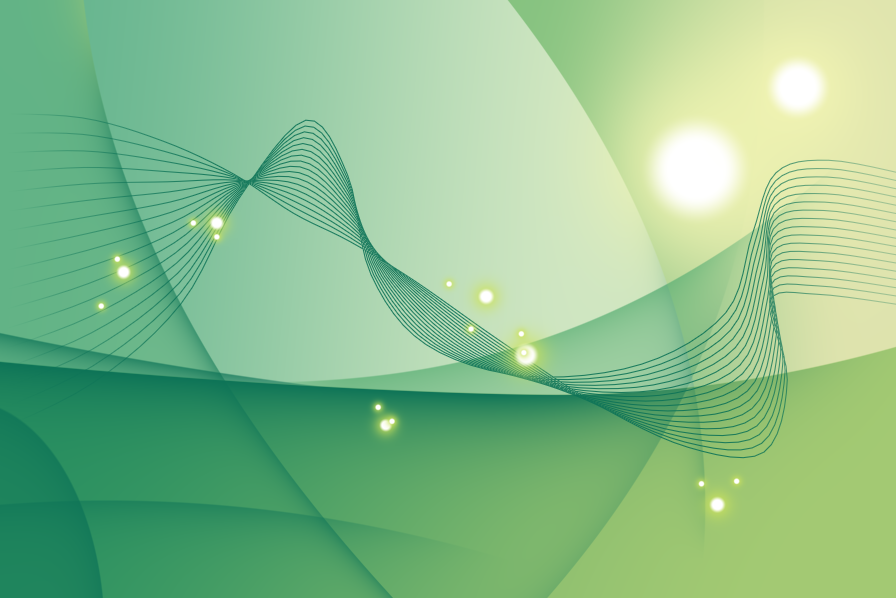
Reproduce this background procedurally as a Shadertoy shader.

```glsl
// Green abstract backdrop: overlapping curved panes, a woven line wave, two suns and sparks.

const float ASPECT = 1.5;
const float LINES = 16.0; // gaps between strands
const float HALF_STROKE = 0.0009;
const int KNOTS = 15;
const int SUBSTEPS = 6;
const int SPARKS = 6;

const vec3 TEAL = vec3(0.40, 0.71, 0.56);
const vec3 PALE = vec3(0.81, 0.90, 0.76);
const vec3 LEAF = vec3(0.52, 0.76, 0.50);
const vec3 CREAM = vec3(0.87, 0.89, 0.68);
const vec3 DEEP = vec3(0.05, 0.45, 0.34);
const vec3 FERN = vec3(0.36, 0.69, 0.46);
const vec3 MEADOW = vec3(0.17, 0.57, 0.38);
const vec3 LIME = vec3(0.64, 0.79, 0.45);
const vec3 SUN_HALO = vec3(0.95, 0.96, 0.70);
const vec3 SPARK_HALO = vec3(0.80, 0.89, 0.36);

// Guide curves of the wave: every strand blends these two
const vec2 CREST[KNOTS] = vec2[](
  vec2(-.02, .273), vec2(.156, .36), vec2(.303, .492), vec2(.4, .668), vec2(.512, .799),
  vec2(.582, .707), vec2(.621, .541), vec2(.713, .424), vec2(.879, .371), vec2(1.074, .391),
  vec2(1.215, .477), vec2(1.26, .61), vec2(1.299, .711), vec2(1.387, .732), vec2(1.523, .707));
const vec2 SLOPE[KNOTS] = vec2[](
  vec2(-.02, .81), vec2(.137, .803), vec2(.273, .764), vec2(.391, .709), vec2(.492, .643),
  vec2(.586, .596), vec2(.693, .531), vec2(.84, .428), vec2(.996, .326), vec2(1.152, .252),
  vec2(1.279, .244), vec2(1.318, .365), vec2(1.289, .496), vec2(1.367, .508), vec2(1.523, .488));

// Main sparks: centre and core radius
const vec3 SPARK[SPARKS] = vec3[](
  vec3(.207, .545, .009), vec3(.363, .627, .009), vec3(.646, .289, .008),
  vec3(.814, .504, .01), vec3(.881, .406, .015), vec3(1.201, .156, .01));

float hash(float n) { return fract(sin(n * 127.1) * 43758.5453); }

float segmentDistance(vec2 p, vec2 a, vec2 b) {
  vec2 ab = b - a;
  return length(p - a - ab * clamp(dot(p - a, ab) / max(dot(ab, ab), 1e-8), 0.0, 1.0));
}

vec2 spline(vec2 a, vec2 b, vec2 c, vec2 d, float t) {
  return b + 0.5 * t * (c - a + t * (2.0 * a - 5.0 * b + 4.0 * c - d + t * (3.0 * (b - c) + d - a)));
}

// Nearest strand; slices whose box misses the point are skipped
float waveDistance(vec2 p) {
  float nearest = 1.0;
  vec2 a0 = CREST[0], b0 = SLOPE[0];
  for (int i = 0; i < KNOTS - 1; i++) {
    int h = max(i - 1, 0), n = min(i + 2, KNOTS - 1);
    for (int j = 1; j <= SUBSTEPS; j++) {
      float t = float(j) / float(SUBSTEPS);
      vec2 a1 = spline(CREST[h], CREST[i], CREST[i + 1], CREST[n], t);
      vec2 b1 = spline(SLOPE[h], SLOPE[i], SLOPE[i + 1], SLOPE[n], t);
      vec2 low = min(min(a0, a1), min(b0, b1)) - 0.006;
      vec2 high = max(max(a0, a1), max(b0, b1)) + 0.006;
      if (all(greaterThan(p, low)) && all(lessThan(p, high))) {
        for (float k = 0.0; k <= LINES; k++) {
          float f = k / LINES;
          nearest = min(nearest, segmentDistance(p, mix(a0, b0, f), mix(a1, b1, f)));
        }
      }
      a0 = a1;
      b0 = b1;
    }
  }
  return nearest;
}

// Smooth fill and soft shade on the positive side of an edge
float fill(float d) { return smoothstep(-1.0, 1.0, d * iResolution.y); }
float shade(float d, float reach) { return fill(d) * exp(-max(d, 0.0) / reach); }

vec3 addGlow(vec3 col, vec2 p, vec2 centre, float radius, vec3 halo) {
  float d = length(p - centre) / radius;
  col = mix(col, halo, 0.85 * exp(-d * d / 5.0));
  return mix(col, vec3(1), 1.0 - smoothstep(0.7, 1.5, d));
}

void mainImage(out vec4 fragColor, in vec2 fragCoord) {
  vec2 p = fragCoord / iResolution.xy * vec2(ASPECT, 1.0);
  float x = p.x, y = p.y, drop = 1.0 - y;

  // Signed distances to the panes and ribbons
  float leftPane = 0.14 + 0.115 * drop + 0.403 * drop * drop - x;
  float rightPane = x - 0.85 - 0.78 * drop + 0.46 * drop * drop;
  float farPane = x - 1.279 + 0.363 * pow(drop, 2.4);
  float bend = x - 0.93;
  float below = 0.34 + (bend < 0.0 ? 0.062 * pow(-bend, 1.6) : 0.246 * bend * bend) - y;
  float swoosh = 0.36 + 0.355 * pow(max(x - 0.39, 0.0), 2.4) - y;
  float ribbon = 0.443 - 0.21 * x + 0.08 * x * x - y;

  // Upper panes
  vec3 col = mix(TEAL, PALE, smoothstep(0.0, 1.0, x + 0.1 * (0.5 - y)));
  col = mix(col, mix(LEAF, CREAM, smoothstep(0.88, 1.45, x)), fill(rightPane));
  col = mix(col, CREAM, 0.25 * fill(farPane));
  col = mix(col, FERN, 0.35 * fill(leftPane));
  col = mix(col, LIME, 0.4 * shade(leftPane, 0.03) * smoothstep(0.7, 1.0, y));

  // Suns
  float haze = length(p - vec2(1.25, 0.8));
  col = mix(col, SUN_HALO, 0.65 * exp(-haze * haze / 0.05));
  col = addGlow(col, p, vec2(1.166, 0.717), 0.064, SUN_HALO);
  col = addGlow(col, p, vec2(1.336, 0.854), 0.038, SUN_HALO);

  // Swoosh and left ribbon
  float span = smoothstep(0.39, 0.6, x) * (1.0 - smoothstep(1.1, 1.42, x));
  col = mix(col, FERN, span * (0.35 * fill(swoosh) + 0.4 * shade(swoosh, 0.06)));
  col = mix(col, DEEP, 0.75 * shade(ribbon, 0.03) * (1.0 - smoothstep(0.35, 0.75, x)));

  // Floor, darkest under its rim
  vec3 ground = mix(MEADOW, LIME, smoothstep(0.0, 1.4, x + 0.3 * (below - 0.15)));
  ground = mix(ground, DEEP, shade(below, 0.065) * (1.0 - smoothstep(0.8, 1.6, x)));
  ground = mix(ground, LIME, 0.3 * fill(farPane));
  col = mix(col, ground, fill(below));

  // Pane shadows, low hill and corner mound
  col = mix(col, DEEP, 0.55 * shade(leftPane, 0.025) * (1.0 - smoothstep(0.7, 1.0, y)));
  col = mix(col, DEEP, 0.25 * shade(-rightPane, 0.02) * smoothstep(0.05, 0.2, y) * (1.0 - smoothstep(0.4, 0.7, y)));
  col = mix(col, DEEP, 0.22 * shade(-farPane, 0.05) * (1.0 - smoothstep(0.3, 0.6, y)));
  float hill = 0.163 - 0.22 * (x - 0.18) * (x - 0.18) - y;
  col = mix(col, DEEP, 0.55 * shade(hill, 0.04) * (1.0 - smoothstep(0.35, 0.88, x)));
  float mound = 0.25 - 0.25 * length((p + 0.06) / vec2(0.235, 0.39));
  col = mix(col, DEEP, 0.4 * fill(mound) + 0.35 * shade(mound, 0.04));

  // Woven wave, fading toward both ends
  float stroke = clamp(0.5 + (HALF_STROKE - waveDistance(p)) * iResolution.y, 0.0, 1.0);
  float fade = smoothstep(0.0, 0.4, x) * (1.0 - smoothstep(1.2, 1.5, x));
  col = mix(col, DEEP, stroke * mix(0.3, 0.9, fade) * smoothstep(0.0, 0.12, x));

  // Sparks, each with two small companions
  for (int i = 0; i < SPARKS * 3; i++) {
    vec3 s = SPARK[i / 3];
    float seed = float(i);
    if (i % 3 > 0) s = vec3(s.xy + 0.15 * (vec2(hash(seed), hash(seed + 31.0)) - 0.5), 0.004);
    col = addGlow(col, p, s.xy, s.z, SPARK_HALO);
  }
  fragColor = vec4(col, 1.0);
}
```
